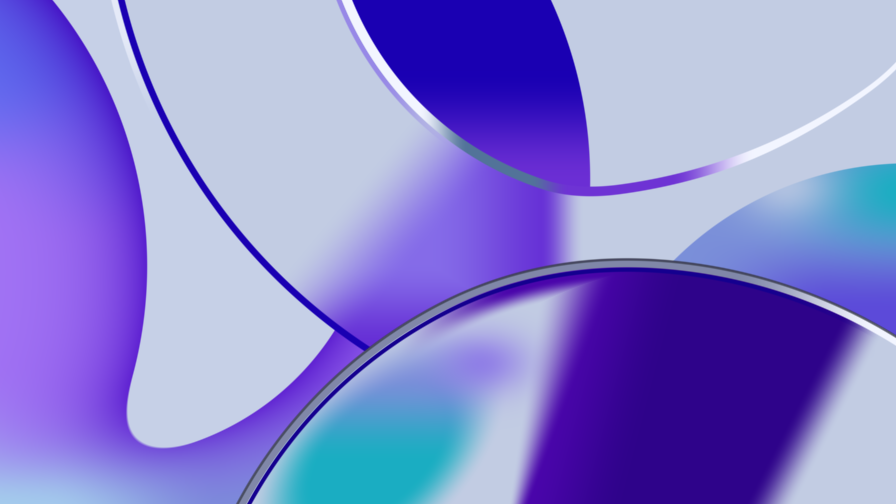
Write a Shadertoy shader that draws this background.

```glsl
// Overlapping glossy glass discs and a violet ribbon on a pale blue-grey ground.

// Circles as (centre x, centre y, radius), in canvas heights
const vec3 RIBBON = vec3(-0.544, 0.472, 0.836);
const vec3 WINDOW = vec3(0.206, 0.634, 0.542);
const vec3 RING = vec3(1.361, 1.271, 1.156);
const vec3 LENS_LEFT = vec3(1.275, 1.234, 0.625);
const vec3 LENS_RIGHT = vec3(1.083, 1.725, 1.104);
const vec3 LENS_FILL = vec3(0.319, 0.644, 0.852);
const vec3 SIDE = vec3(1.803, 0.016, 0.660);
const vec3 DOME_LEFT = vec3(1.310, -0.447, 0.951);
const vec3 DOME_RIGHT = vec3(1.236, -0.549, 1.035);

const float CORNER_ROUND = 0.16;
const float ARC_ROUND = 0.02;
const float RIM_WIDTH = 0.016;

const vec3 PALE = vec3(0.76, 0.80, 0.89);
const vec3 WHITE = vec3(0.95, 0.96, 1.0);
const vec3 LILAC = vec3(0.64, 0.46, 0.96);
const vec3 LAVENDER = vec3(0.52, 0.42, 0.91);
const vec3 VIOLET = vec3(0.37, 0.13, 0.82);
const vec3 BLUE = vec3(0.10, 0.0, 0.70);
const vec3 SKY = vec3(0.38, 0.45, 0.95);
const vec3 MIST = vec3(0.48, 0.56, 0.85);
const vec3 ICE = vec3(0.65, 0.81, 0.93);
const vec3 TEAL = vec3(0.10, 0.68, 0.76);
const vec3 INDIGO = vec3(0.18, 0.01, 0.54);
const vec3 STEEL = vec3(0.50, 0.53, 0.66);

float circle(vec2 p, vec3 c) { return length(p - c.xy) - c.z; }

float smoothMax(float a, float b, float k) {
    float h = max(k - abs(a - b), 0.0) / k;
    return max(a, b) + 0.25 * k * h * h;
}

float fall(float a, float b, float x) { return 1.0 - smoothstep(a, b, x); }

// Antialiased coverage of the inside of a distance field
float cover(float d) {
    float pixel = 1.0 / iResolution.y;
    return fall(-pixel, pixel, d);
}

float band(float d, float from, float to) { return cover(max(from - d, d - to)); }

float glow(vec2 p, vec2 centre, vec2 radii) {
    vec2 q = (p - centre) / radii;
    return exp(-dot(q, q));
}

vec3 ribbonColor(vec2 p, float d) {
    float wave = 0.03 * sin(9.0 * p.y + 5.0 * p.x) + 0.02 * sin(17.0 * p.y - 11.0 * p.x);
    vec3 c = mix(LILAC, SKY, smoothstep(0.5, 0.95, p.y + wave));
    c = mix(c, mix(ICE, MIST, smoothstep(0.1, 0.45, p.x)), fall(0.0, 0.28, p.y + wave));
    float shade = exp(-max(d, 0.0) / 0.09) * smoothstep(-0.08, 0.25, p.y);
    return mix(c, mix(VIOLET, BLUE, 0.35 * smoothstep(0.3, 0.9, p.y)), shade);
}

vec3 ringColor(vec2 p) {
    float slant = dot(p - vec2(0.74, 0.537), vec2(0.77, -0.64));
    float patchMask = smoothstep(-0.09, 0.10, slant) * fall(1.07, 1.16, p.x);
    float depth = max(smoothstep(0.85, 1.12, p.x), fall(0.30, 0.48, p.y));
    return mix(PALE, mix(LAVENDER, VIOLET, 0.85 * depth), patchMask);
}

vec3 lensColor(vec2 p) {
    vec3 fill = mix(vec3(0.42, 0.18, 0.83), BLUE, smoothstep(0.64, 0.86, p.y));
    return mix(PALE, fill, cover(circle(p, LENS_FILL)));
}

vec3 lensRimColor(float x) {
    vec3 c = mix(WHITE, vec3(0.32, 0.45, 0.60), smoothstep(0.83, 0.93, x));
    c = mix(c, vec3(0.43, 0.20, 0.83), smoothstep(1.05, 1.13, x));
    return mix(c, WHITE, smoothstep(1.33, 1.50, x));
}

vec3 sideColor(vec2 p) {
    vec3 c = mix(MIST, vec3(0.36, 0.29, 0.85), fall(0.38, 0.56, p.y) * smoothstep(1.35, 1.65, p.x));
    c = mix(c, TEAL, glow(p, vec2(1.80, 0.62), vec2(0.19, 0.10)));
    return mix(c, PALE, 0.8 * glow(p, vec2(1.56, 0.63), vec2(0.10, 0.07)));
}

vec3 domeColor(vec2 p, float d) {
    // Teal reflection along the left diagonal, with a violet smudge above
    vec2 q = p - vec2(0.75, 0.10);
    q = vec2(q.x + q.y, q.y - q.x) * 0.707 / vec2(0.27, 0.15);
    vec3 c = mix(PALE, mix(TEAL, MIST, smoothstep(0.08, 0.26, p.y)), fall(0.6, 1.2, length(q)));
    c = mix(c, LAVENDER, 0.75 * glow(p, vec2(0.96, 0.28), vec2(0.09, 0.06)));
    // Dark centre and its extension under the rim
    float soft = 0.02 + 0.12 * p.y;
    float left = p.x - 1.03 - 0.26 * p.y;
    float right = p.x - 1.528 - 0.52 * p.y;
    float dark = smoothstep(-soft, soft, left) * fall(-0.05, 0.05, right);
    float underRim = smoothstep(-0.07, -0.03, d) * smoothstep(0.78, 1.02, p.x) * fall(1.62, 1.74, p.x);
    vec3 core = mix(INDIGO, vec3(0.29, 0.02, 0.67), fall(0.0, 0.22, left));
    return mix(c, core, max(dark, underRim));
}

void mainImage(out vec4 fragColor, in vec2 fragCoord) {
    vec2 p = fragCoord / iResolution.y;

    // Ribbon around the pale window
    float window = smoothMax(-circle(p, RIBBON), circle(p, WINDOW), CORNER_ROUND);
    vec3 color = mix(ribbonColor(p, window), PALE * 1.02, cover(window));

    // Large ring with its blue edge
    float ring = circle(p, RING);
    color = mix(color, ringColor(p), cover(ring));
    color = mix(color, WHITE, 0.7 * band(ring, 0.004, 0.016) * smoothstep(0.75, 0.95, p.y));
    color = mix(color, BLUE, band(ring, -0.010, 0.003));

    // Tinted disc at the right
    color = mix(color, sideColor(p), cover(circle(p, SIDE)));

    // Upper lens and rim
    float lens = smoothMax(circle(p, LENS_LEFT), circle(p, LENS_RIGHT), ARC_ROUND);
    color = mix(color, LAVENDER, 0.7 * band(lens, 0.016, 0.026) * fall(0.75, 0.9, p.x));
    color = mix(color, lensColor(p), cover(lens));
    float rimWidth = RIM_WIDTH * mix(1.0, 0.45, smoothstep(1.4, 1.78, p.x));
    color = mix(color, lensRimColor(p.x), band(lens, -0.003, rimWidth));

    // Lower dome, inner dark line and metallic rim
    float dome = smoothMax(circle(p, DOME_LEFT), circle(p, DOME_RIGHT), ARC_ROUND);
    color = mix(color, domeColor(p, dome), cover(dome));
    color = mix(color, BLUE * 0.8, band(dome, -0.025, -0.017) * fall(1.5, 1.75, p.x));
    vec3 metal = mix(STEEL, WHITE, smoothstep(1.45, 1.75, p.x));
    color = mix(color, metal, band(dome, -0.016, 0.0));
    color = mix(color, STEEL * 0.45, 0.8 * band(dome, -0.003, 0.002));

    fragColor = vec4(color, 1.0);
}
```
